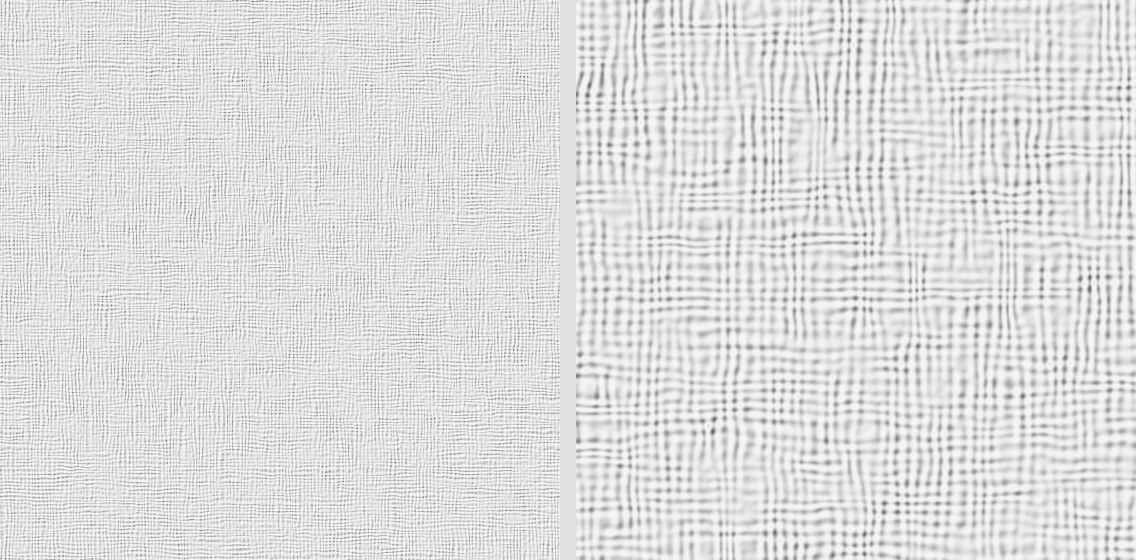
Left, the full canvas; right, a detail of the centre.
Give the GLSL for this texture, as a Shadertoy shader.

```glsl
// Pale canvas weave: two crossing sets of wandering threads form a height field,
// which is embossed by a light from the upper left. All noise lattices wrap
// at the canvas edge, so the surface tiles.

const float TAU = 6.2831853;
const float THREADS = 150.0;                  // threads across the canvas
const vec2 WANDER_CELLS = vec2(72.0, 12.0);   // across, along a thread
const vec2 WOBBLE_CELLS = vec2(96.0, 64.0);
const vec2 SWELL_CELLS = vec2(80.0, 44.0);
const vec2 GRAIN_CELLS = vec2(256.0);
const vec2 PATCH_CELLS = vec2(8.0);
const float WANDER = 1.0;                     // sideways drift, in threads
const float WOBBLE = 0.4;
const float THIN = 0.15;                      // weakest thread relief
const float THICK = 1.1;                      // strongest thread relief
const float PATCHINESS = 0.7;                 // local lead of warp or weft
const float GRAIN = 1.2;
const vec2 LIGHT_STEP = vec2(0.0012, -0.0012);
const float PAPER = 0.89;
const float CONTRAST = 0.065;
const float SHADOW_BIAS = 0.015;              // deepens darks, flattens lights

float hash(vec2 cell, float seed) {
    uvec2 c = uvec2(cell);
    uint n = c.x * 1597334677u ^ c.y * 3812015801u ^ uint(seed) * 2654435769u;
    n = (n ^ (n >> 16)) * 2246822519u;
    n = (n ^ (n >> 13)) * 3266489917u;
    n ^= n >> 16;
    return float(n >> 8) / 16777216.0;
}

// Value noise that repeats after one canvas
float wrapNoise(vec2 uv, vec2 cells, float seed) {
    vec2 p = uv * cells;
    vec2 cell = floor(p);
    vec2 f = p - cell;
    f = f * f * f * (f * (f * 6.0 - 15.0) + 10.0);
    vec2 lo = mod(cell, cells);
    vec2 hi = mod(cell + 1.0, cells);
    float bottom = mix(hash(lo, seed), hash(vec2(hi.x, lo.y), seed), f.x);
    float top = mix(hash(vec2(lo.x, hi.y), seed), hash(hi, seed), f.x);
    return mix(bottom, top, f.y);
}

// Relief of parallel threads: q.x runs across them, q.y along them
float threadRelief(vec2 q, float seed) {
    float drift = WANDER * wrapNoise(q, WANDER_CELLS, seed)
                + WOBBLE * wrapNoise(q, WOBBLE_CELLS, seed + 1.0);
    float swell = mix(THIN, THICK, wrapNoise(q, SWELL_CELLS, seed + 2.0));
    return swell * cos(TAU * (q.x * THREADS + drift));
}

float clothHeight(vec2 uv) {
    float lead = PATCHINESS * (wrapNoise(uv, PATCH_CELLS, 31.0) - 0.5);
    float warp = threadRelief(uv, 1.0) * (1.0 + lead);
    float weft = threadRelief(uv.yx, 11.0) * (1.0 - lead);
    return warp + weft + GRAIN * wrapNoise(uv, GRAIN_CELLS, 21.0);
}

float litSlope(vec2 uv) {
    return clothHeight(uv + LIGHT_STEP) - clothHeight(uv - LIGHT_STEP);
}

void mainImage(out vec4 fragColor, in vec2 fragCoord) {
    // Average four samples per pixel for smooth edges
    float slope = 0.0;
    for (int i = 0; i < 4; i++) {
        vec2 offset = vec2(i % 2, i / 2) * 0.5 - 0.25;
        slope += 0.25 * litSlope((fragCoord + offset) / iResolution.xy);
    }

    // Slopes facing the light brighten, slopes facing away fall into shade
    float shade = PAPER + CONTRAST * slope - SHADOW_BIAS * slope * slope;
    fragColor = vec4(vec3(clamp(shade, 0.0, 1.0)), 1.0);
}
```
